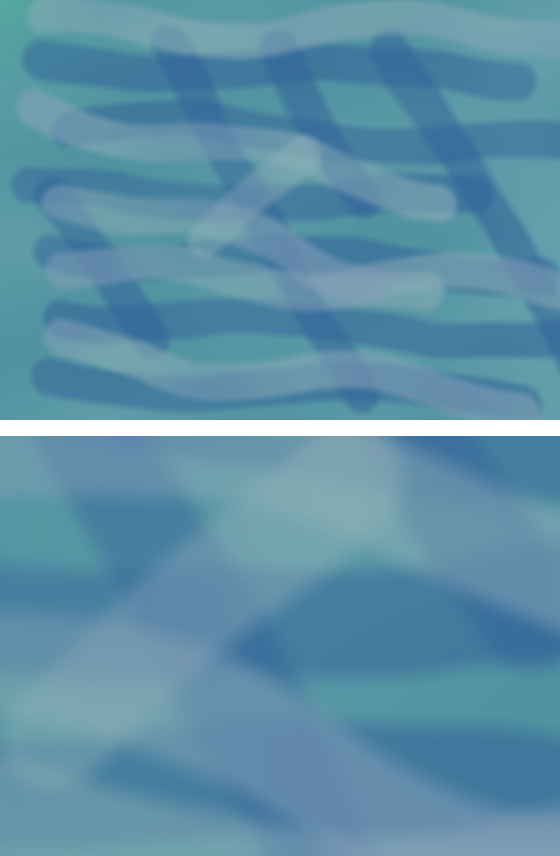
Top: the whole. Bottom: its middle third, enlarged.
This background is drawn by a Shadertoy shader. Its source:

```glsl
// Soft translucent brush strokes in blue and pale grey over a teal wash.

const vec3 WASH_TEAL  = vec3(0.315, 0.575, 0.630);
const vec3 WASH_PALE  = vec3(0.385, 0.625, 0.670);
const vec3 WASH_GREEN = vec3(0.330, 0.670, 0.620);
const vec3 BLUE_PAINT = vec3(0.190, 0.390, 0.600);
const vec3 PALE_PAINT = vec3(0.580, 0.700, 0.720);
const vec3 LILAC_PAINT = vec3(0.540, 0.630, 0.730);

const float BRUSH_RADIUS = 0.043;   // in canvas heights
const float EDGE_SOFTNESS = 0.013;
const float BLUE_OPACITY = 0.52;
const float PALE_OPACITY = 0.48;
const int BLUE_ROWS = 6;
const int BLUE_SLANTS = 4;
const int PALE_ROWS = 5;
const float SLANT_ANGLE = -1.03;

float hash(float n) {
    n = fract(n * 0.1031 + 0.137);
    n *= n + 33.33;
    return fract(n * (n + n));
}

vec2 gradientAt(vec2 cell) {
    float angle = 6.2832 * hash(cell.x * 17.0 + cell.y * 59.0 + 7.0);
    return vec2(cos(angle), sin(angle));
}

float gradientNoise(vec2 p) {
    vec2 i = floor(p), f = p - i;
    vec2 u = f * f * f * (f * (f * 6.0 - 15.0) + 10.0);
    vec2 e = vec2(0.0, 1.0);
    float low = mix(dot(gradientAt(i), f),
                    dot(gradientAt(i + e.yx), f - e.yx), u.x);
    float high = mix(dot(gradientAt(i + e.xy), f - e.xy),
                     dot(gradientAt(i + e.yy), f - e.yy), u.x);
    return mix(low, high, u.y);
}

// Coverage of a round-ended stroke that waves about a straight axis.
float stroke(vec2 p, vec2 start, float angle, float len,
             float amplitude, float frequency, float phase) {
    vec2 axis = vec2(cos(angle), sin(angle));
    vec2 q = p - start;
    q = vec2(dot(q, axis), dot(q, vec2(-axis.y, axis.x)));
    float along = clamp(q.x, 0.0, len);
    float theta = frequency * along + phase;
    float slope = amplitude * frequency * cos(theta);
    float across = (q.y - amplitude * sin(theta)) * inversesqrt(1.0 + slope * slope);
    float d = length(vec2(q.x - along, across));
    return 1.0 - smoothstep(BRUSH_RADIUS - EDGE_SOFTNESS,
                            BRUSH_RADIUS + EDGE_SOFTNESS, d);
}

void mainImage(out vec4 fragColor, in vec2 fragCoord) {
    vec2 p = fragCoord / iResolution.y;
    float aspect = iResolution.x / iResolution.y;

    // Slight hand wobble shared by all strokes
    vec2 hand = p + 0.016 * vec2(gradientNoise(p * 5.0),
                                 gradientNoise(p * 5.0 + 21.0));

    // Teal wash, paler to the right and green in the upper left corner
    float cloud = gradientNoise(p * vec2(2.0, 3.5) + 4.0);
    float pale = 0.3 + 0.9 * cloud + 0.5 * smoothstep(0.75, 1.0, p.x / aspect);
    vec3 color = mix(WASH_TEAL, WASH_PALE, clamp(pale, 0.0, 1.0));
    color = mix(color, WASH_GREEN, exp(-7.0 * length(p - vec2(0.0, 1.0))));

    // Uneven load of paint on the brush
    float load = 1.0 + 0.35 * gradientNoise(p * 3.0 + 11.0);

    // Long blue rows
    for (int i = 0; i < BLUE_ROWS; i++) {
        float n = float(i);
        float r = hash(n + 3.0), s = hash(n + 31.0);
        vec2 start = vec2(0.02 + 0.16 * r, 0.855 - 0.152 * n + 0.03 * (s - 0.5));
        float cover = stroke(hand, start, -0.07 * s, 0.95 + 0.4 * s,
                             0.020, 5.0 + 3.0 * r, 6.2832 * s);
        color = mix(color, BLUE_PAINT, BLUE_OPACITY * load * cover);
    }

    // Blue slants, alternately short and long
    for (int i = 0; i < BLUE_SLANTS; i++) {
        float n = float(i);
        vec2 start = vec2(0.13 + 0.265 * n, 0.54 + 0.35 * min(n, 1.0));
        float len = mix(0.42, 0.95, mod(n, 2.0));
        float cover = stroke(hand, start, SLANT_ANGLE + 0.06 * (hash(n + 50.0) - 0.5),
                             len, 0.010, 4.0, 2.0 * n);
        color = mix(color, BLUE_PAINT, BLUE_OPACITY * load * cover);
    }

    // Pale wavy rows, each drooping to the right by its own tilt
    vec3 palePaint = mix(PALE_PAINT, LILAC_PAINT,
                         smoothstep(-0.25, 0.35, gradientNoise(p * 3.2 + 33.0)));
    for (int i = 0; i < PALE_ROWS; i++) {
        float n = float(i);
        float tilt = pow(abs(sin(2.2 * n)), 2.0);
        vec2 start = vec2(0.07 + 0.10 * hash(n + 70.0), 0.93 - 0.192 * n);
        float cover = stroke(hand, start, -0.30 * tilt, 1.25 - 0.4 * tilt,
                             0.030, 8.0 + 2.0 * hash(n + 90.0), 1.0 + 1.7 * n);
        color = mix(color, palePaint, PALE_OPACITY * load * cover);
    }

    // One pale stroke rising against the slants
    float rising = stroke(hand, vec2(0.49, 0.43), 0.70, 0.31, 0.008, 8.0, 0.0);
    color = mix(color, palePaint, PALE_OPACITY * load * rising);

    fragColor = vec4(color, 1.0);
}
```
